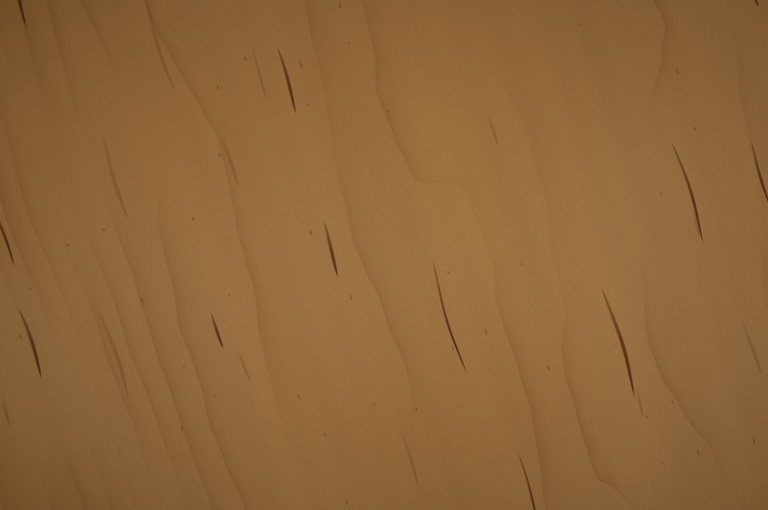
Write a WebGL 2 fragment shader that draws this texture.

```glsl
#version 300 es
precision highp float;
// Pale maple veneer: slanted growth lines, dark mineral flecks, soft edge shading.

#define GRAIN_ANGLE 0.31
#define LINE_DENSITY 5.0
#define LEFT_DENSITY 6.0
#define WARP 1.0
#define LINE_STRENGTH 0.85
#define FLECK_CHANCE 0.45
#define VIGNETTE 0.13
#define FIBRE 0.022
#define WOOD vec3(0.622, 0.456, 0.272)
#define LINE_TINT vec3(0.88, 0.82, 0.74)
#define FLECK_COLOR vec3(0.30, 0.155, 0.06)

uniform vec2 u_resolution;
out vec4 fragColor;

vec2 hash2(vec2 p) {
    vec3 q = fract(p.xyx * vec3(0.1031, 0.1030, 0.0973));
    q += dot(q, q.yzx + 33.33);
    return fract((q.xx + q.yz) * q.zy);
}

float cornerDot(vec2 cell, vec2 offset) {
    float a = 6.2832 * hash2(cell + 57.0).x;
    return dot(vec2(cos(a), sin(a)), offset);
}

// Gradient noise, roughly -0.7 to 0.7
float noise(vec2 p) {
    vec2 i = floor(p), f = p - i;
    vec2 s = f * f * f * (f * (f * 6.0 - 15.0) + 10.0);
    vec2 e = vec2(1.0, 0.0);
    return mix(mix(cornerDot(i, f), cornerDot(i + e, f - e), s.x),
               mix(cornerDot(i + e.yx, f - e.yx), cornerDot(i + 1.0, f - 1.0), s.x), s.y);
}

// Height field whose contours are the growth lines
float growth(vec2 g) {
    float calm = smoothstep(0.25, 0.6, g.x);
    float h = LINE_DENSITY * g.x + LEFT_DENSITY * smoothstep(0.0, 0.5, g.x);
    h += WARP * mix(0.45, 1.0, calm) * noise(g * vec2(4.5, 1.5) + 3.7);
    h += 0.16 * noise(g * vec2(9.0, 6.0) + 21.3);
    return h + 0.05 * noise(g * vec2(28.0, 15.0) + 8.1);
}

// Thin tapered streaks scattered one per cell; size = half width, half length
float flecks(vec2 g, vec2 cell, vec2 size, float chance, float seed) {
    vec2 home = floor(g / cell);
    float mask = 0.0;
    for (int y = -1; y <= 1; y++) {
        for (int x = -1; x <= 1; x++) {
            vec2 id = home + vec2(x, y);
            vec2 place = hash2(id + seed);
            vec2 kind = hash2(id + seed + 71.0);
            vec2 q = g - (id + 0.15 + 0.7 * place) * cell;
            q.x += 0.004 * sin(q.y * 22.0 + place.x * 6.0);
            float t = q.y / (size.y * mix(0.25, 1.0, kind.y * kind.y));
            float taper = max(1.0 - t * t, 0.0);
            float w = size.x * taper * mix(0.5, 1.0, place.y);
            float streak = 1.0 - smoothstep(w * 0.2, w + 0.0015, abs(q.x));
            streak *= smoothstep(0.0, 0.5, taper) * mix(0.55, 1.0, smoothstep(0.8, -0.4, t) );
            mask = max(mask, streak * step(kind.x, chance));
        }
    }
    return mask;
}

void main() {
    vec2 p = gl_FragCoord.xy / u_resolution.y;
    vec2 uv = 2.0 * gl_FragCoord.xy / u_resolution - 1.0;
    float c = cos(GRAIN_ANGLE), s = sin(GRAIN_ANGLE);
    vec2 g = vec2(c * p.x + s * p.y, c * p.y - s * p.x);
    g.x += 0.02 * noise(g * vec2(1.5, 1.2) + 40.0);

    // Growth lines: crisp on one side, fading on the other
    float h = growth(g);
    float slope = max(length(vec2(dFdx(h), dFdy(h))) * u_resolution.y, 1.5);
    float d = fract(h) / slope;
    float line = smoothstep(0.0, 0.005, d) * (0.65 * exp(-d / 0.009) + 0.35 * exp(-d / 0.035));
    line *= smoothstep(-0.45, 0.4, noise(g * vec2(6.0, 2.5) + 14.0));

    // Broad tone drift and fine fibres
    float drift = noise(g * vec2(3.0, 0.9) + 60.0);
    float bands = noise(g * vec2(17.0, 1.6) + 33.0);
    float fibre = noise(g * vec2(190.0, 45.0)) + 0.6 * noise(p * 130.0 + 9.0);
    vec3 col = WOOD * (1.0 + 0.03 * drift + 0.03 * bands + FIBRE * fibre);
    float warm = smoothstep(-0.3, 0.5, noise(p * 1.7 + 5.0) - 0.25 * uv.x);
    col *= mix(vec3(1.0), vec3(0.99, 0.96, 0.91), warm);
    col *= mix(vec3(1.0), LINE_TINT, LINE_STRENGTH * line);

    // Faint brown streaks, pin specks, then dark flecks
    float faint = flecks(g, vec2(0.17, 0.30), vec2(0.005, 0.12), 0.4, 130.0);
    float specks = flecks(g, vec2(0.10, 0.12), vec2(0.0025, 0.010), 0.3, 210.0);
    float dark = flecks(g, vec2(0.22, 0.36), vec2(0.0042, 0.13), FLECK_CHANCE, 17.0);
    col = mix(col, FLECK_COLOR, 0.22 * faint);
    col = mix(col, FLECK_COLOR, 0.35 * specks);
    col = mix(col, FLECK_COLOR, 0.85 * dark);

    // Light falls off toward the edges, blue fastest
    float light = 1.0 - VIGNETTE * dot(uv - vec2(0.08, 0.0), uv - vec2(0.08, 0.0));
    col *= pow(vec3(light), vec3(1.0, 1.08, 1.35));
    fragColor = vec4(col, 1.0);
}
```
